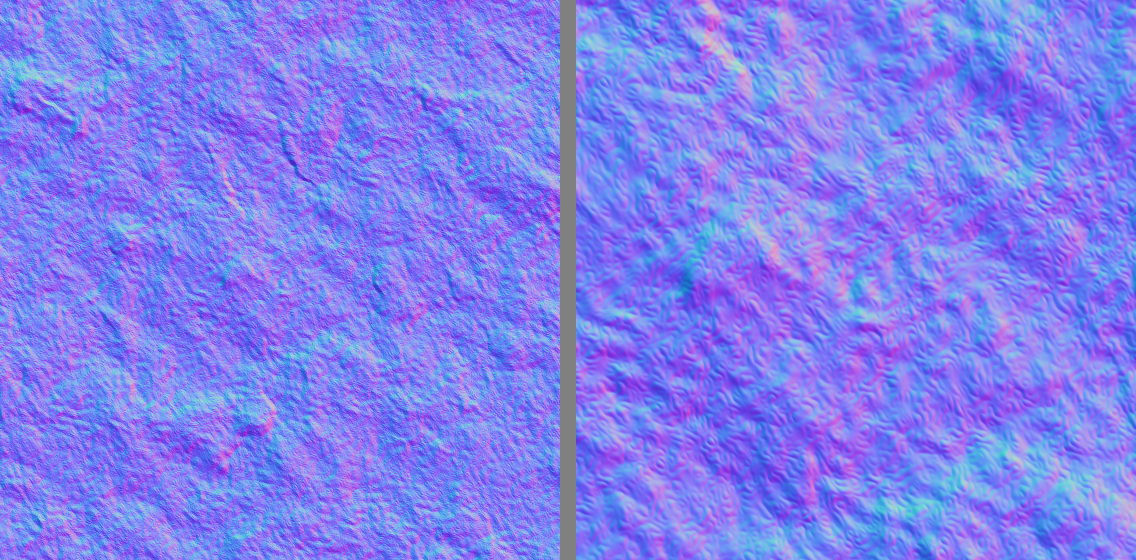
Left: the whole. Right: its middle third, enlarged.
This texture map is drawn by a Shadertoy shader. Its source:

```glsl
vec2 hash2(vec2 cell) {
    vec3 h = fract(cell.xyx * vec3(0.1031, 0.1030, 0.0973));
    h += dot(h, h.yzx + 33.33);
    return fract((h.xx + h.yz) * h.zy);
}

float cornerSlope(vec2 cell, vec2 corner, vec2 f) {
    return dot(hash2(cell + corner) * 2.0 - 1.0, f - corner);
}

float gradientNoise(vec2 p) {
    vec2 cell = floor(p), f = p - cell;
    vec2 u = f * f * f * (f * (f * 6.0 - 15.0) + 10.0);
    float low = mix(cornerSlope(cell, vec2(0, 0), f), cornerSlope(cell, vec2(1, 0), f), u.x);
    float high = mix(cornerSlope(cell, vec2(0, 1), f), cornerSlope(cell, vec2(1, 1), f), u.x);
    return mix(low, high, u.y);
}

// Rock relief, leaning along a steep falling diagonal
float rockHeight(vec2 p) {
    p += 0.012 * vec2(gradientNoise(p * 9.0 + 3.7), gradientNoise(p * 9.0 + 41.3));
    p += 0.003 * vec2(gradientNoise(p * 37.0 + 8.2), gradientNoise(p * 37.0 + 77.1));
    vec2 q = vec2(dot(p, vec2(0.57, -0.82)), dot(p, vec2(0.82, 0.57)));

    // Lumps down to fine grain; odd octaves are rounded with creased valleys
    float height = 0.0;
    float frequency = 4.5;
    for (int i = 0; i < 6; i++) {
        float slope = 0.13 + 0.008 * float(i * i);
        vec2 offset = 17.3 * float(i + 1) + vec2(0.0, 5.9);
        float n = gradientNoise(q * frequency * vec2(0.82, 1.0) + offset);
        if (i % 2 == 1) n = sqrt(n * n + 0.002);
        height += slope / frequency * n;
        frequency *= 2.15;
    }

    // Short ragged ledges: steps along broken contours
    float ragged = 0.16 * gradientNoise(q * 24.0 + 9.1) + 0.06 * gradientNoise(q * 70.0 + 31.0);
    for (int i = 0; i < 2; i++) {
        float scale = 1.0 + 0.9 * float(i);
        float seed = 63.7 + 29.0 * float(i);
        float contour = gradientNoise(q * vec2(4.5, 8.5) * scale + seed) + ragged;
        float presence = smoothstep(-0.05, 0.35, gradientNoise(p * 7.0 * scale + seed));
        height += 0.0065 / scale * presence * smoothstep(-0.07, 0.07, contour);
    }
    return height;
}

void mainImage(out vec4 fragColor, in vec2 fragCoord) {
    vec2 p = fragCoord / iResolution.y;

    // Surface slope by central differences
    vec2 d = vec2(0.0007, 0.0);
    vec2 slope = vec2(rockHeight(p + d.xy) - rockHeight(p - d.xy),
                      rockHeight(p + d.yx) - rockHeight(p - d.yx)) / (2.0 * d.x);

    // Tangent space normal packed into colour, with slightly dulled blue
    vec3 normal = normalize(vec3(-slope * vec2(1.1, 1.12), 1.0));
    fragColor = vec4((normal * 0.5 + 0.5) * vec3(1.0, 1.0, 0.97), 1.0);
}
```
